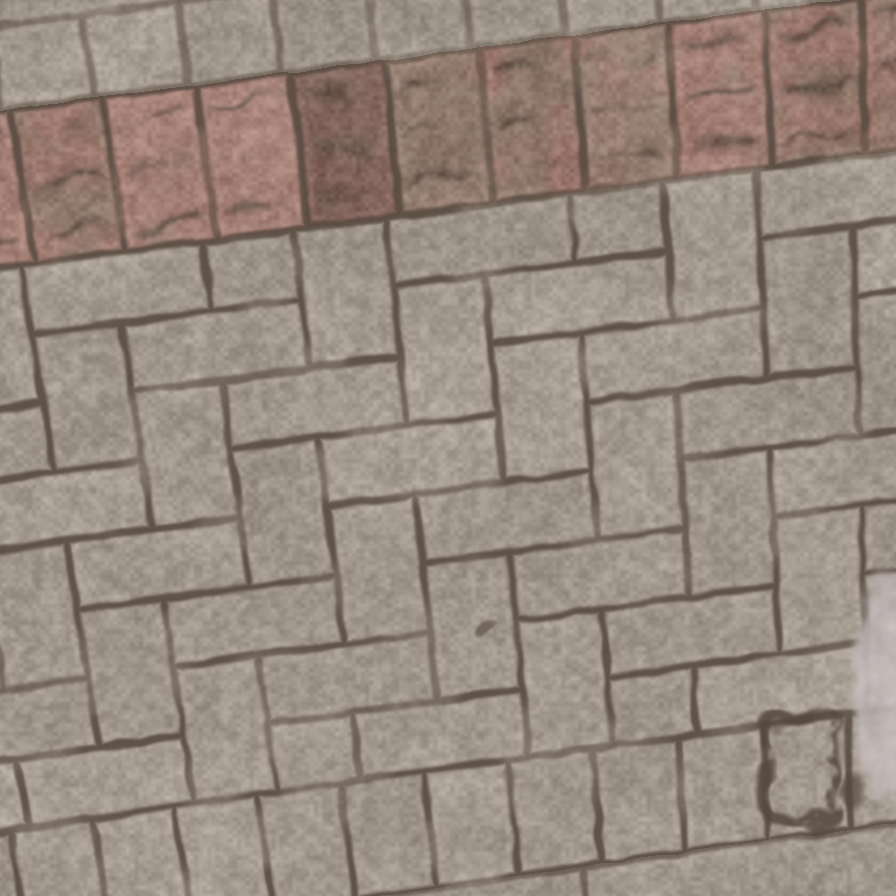
Reproduce this texture procedurally as a WebGL 2 fragment shader.

```glsl
#version 300 es
precision highp float;
// Worn paving seen at a slant: a herringbone field of grey blocks between a red
// soldier course and a grey one. Each point is mapped to a skewed block grid,
// its block is found by formula, and joints are shaded by distance to its edge.
uniform vec2 u_resolution;
out vec4 fragColor;

#define PITCH 0.1          // block width across the canvas
#define ROW 0.0786         // height of one herringbone row
#define FIELD_TOP 0.2995   // where the herringbone begins, from the top
#define FIELD_ROWS 8.0
#define RED_TOP -2.24      // in rows from the field top
#define BORDER_END 9.72
#define JOINT 0.0032       // half width of a joint
#define SOFT 0.0034
#define GRAIN 0.085

const vec3 GREY = vec3(0.632, 0.592, 0.548);
const vec3 PINK = vec3(0.630, 0.485, 0.450);
const vec3 BROWN = vec3(0.570, 0.490, 0.435);
const vec3 DARK_RED = vec3(0.470, 0.350, 0.325);
const vec3 DIRT = vec3(0.350, 0.295, 0.255);
const vec3 PALE = vec3(0.760, 0.725, 0.725);

float hash(vec2 p) { return fract(sin(dot(p, vec2(127.1, 311.7))) * 43758.5453); }

float noise(vec2 p) {
  vec2 i = floor(p), f = fract(p);
  f = f * f * (3.0 - 2.0 * f);
  return mix(mix(hash(i), hash(i + vec2(1, 0)), f.x),
             mix(hash(i + vec2(0, 1)), hash(i + vec2(1, 1)), f.x), f.y);
}

float fbm(vec2 p) {
  return 0.55 * noise(p) + 0.3 * noise(p * 2.1 + 7.3) + 0.15 * noise(p * 4.3 + 3.1);
}

// Slanted view: columns converge and rows rise to the right
vec2 pavingGrid(vec2 p) {
  float t = p.y - 0.521;
  float column = (p.x - 0.06 - 0.165 * t) / (PITCH - 0.0148 * t);
  float v = p.y + p.x * (0.132 + 0.018 * pow(p.y, 4.0));
  return vec2(column, (v - FIELD_TOP) / ROW);
}

// Lower and upper corners of the herringbone block at g
void herringbone(vec2 g, out vec2 lo, out vec2 hi) {
  vec2 cell = floor(g);
  float phase = mod(cell.x - cell.y, 4.0);
  bool flat_ = phase < 1.5;
  lo = flat_ ? cell - vec2(phase, 0) : cell - vec2(0, phase < 2.5 ? 1.0 : 0.0);
  hi = lo + (flat_ ? vec2(2, 1) : vec2(1, 2));
  lo.y = max(lo.y, 0.0);
  hi.y = min(hi.y, FIELD_ROWS);
}

// One straight course of blocks between two row heights
void course(float x, float width, float y0, float y1, out vec2 lo, out vec2 hi) {
  float left = floor(x / width) * width;
  lo = vec2(left, y0);
  hi = vec2(left + width, y1);
}

// Fired red block with three sooty hollows
vec3 redBlock(vec2 f, float id, vec2 p) {
  float dark = 1.0 - step(0.5, abs(id - 3.0));
  vec3 color = mix(BROWN, PINK, smoothstep(0.3, 0.65, 0.5 * hash(vec2(id, 4.0)) + 0.6 * fbm(p * 22.0)));
  color = mix(color, DARK_RED, dark * 0.8);
  float y = f.y * 3.0 + 0.55 * (noise(vec2(f.x * 3.0 + id * 9.0, f.y * 3.0)) - 0.5);
  float band = fract(y) - 0.5;
  float span = smoothstep(0.05, 0.25, f.x) * smoothstep(0.95, 0.75, f.x);
  float soot = exp(-band * band / (0.008 + 0.03 * dark)) * span;
  soot *= smoothstep(0.25, 0.7, noise(vec2(id * 5.7 + f.x * 2.0, floor(y) * 3.3)));
  return mix(color, DIRT, soot * 0.65);
}

void main() {
  vec2 p = gl_FragCoord.xy / u_resolution;
  p.y = 1.0 - p.y;
  vec2 wobble = vec2(noise(p * 45.0), noise(p * 45.0 + 31.0)) - 0.5;
  vec2 g = pavingGrid(p + wobble * 0.004);

  // Choose the course and its block
  vec2 lo, hi;
  float strength = 1.0;
  bool red = g.y >= RED_TOP && g.y < 0.0;
  if (g.y < RED_TOP) {
    bool upper = g.y < -3.45;
    g.x -= 0.07;
    course(g.x, upper ? 2.0 : 1.0, upper ? -6.0 : -3.45, upper ? -3.45 : RED_TOP, lo, hi);
    strength = 0.55;
  } else if (red) {
    g.x -= 0.16;
    course(g.x, 1.0, RED_TOP, 0.0, lo, hi);
  } else if (g.y < FIELD_ROWS) {
    herringbone(g, lo, hi);
  } else if (g.y < BORDER_END) {
    g.x += 0.24;
    course(g.x, 1.0, FIELD_ROWS, BORDER_END, lo, hi);
  } else {
    g.x -= 1.54;
    course(g.x, 4.0, BORDER_END, 13.0, lo, hi);
    strength = 0.7;
  }
  vec2 edge = min(g - lo, hi - g) * vec2(PITCH, ROW);
  float d = min(edge.x, edge.y);

  // Block face: tint, mottling and grain
  vec3 color = red ? redBlock((g - lo) / (hi - lo), lo.x, p) : GREY;
  color += (hash(lo + 2.7) - 0.5) * 0.045 + (fbm(p * 14.0) - 0.5) * 0.07;
  color += (noise(p * 95.0) - 0.5) * GRAIN + (noise(p * 210.0) - 0.5) * GRAIN;

  // Joints: uneven dirt core, soft shade and a pale worn rim
  float soft = max(SOFT, 1.0 / u_resolution.y);
  float wear = strength * (0.55 + 0.45 * smoothstep(0.25, 0.6, noise(p * 17.0 + 5.0)));
  float halfWidth = JOINT * (0.65 + 0.7 * noise(p * 30.0 + 9.0));
  color += 0.025 * smoothstep(0.004, 0.008, d) * smoothstep(0.014, 0.008, d);
  color = mix(color, DIRT, 0.2 * wear * smoothstep(0.011, 0.0, d));
  color = mix(color, DIRT, 0.88 * wear * smoothstep(halfWidth + soft, halfWidth - soft * 0.6, d));

  // Pale spill at the right, ragged dark hollow and a small pit
  vec2 q = p + wobble * 0.018;
  float spill = length((q - vec2(1.0, 0.765)) / vec2(0.055, 0.135));
  color = mix(color, PALE + (fbm(p * 40.0) - 0.5) * 0.16, 0.85 * smoothstep(1.05, 0.8, spill));
  vec2 box = abs(q - vec2(0.89, 0.86)) - vec2(0.028, 0.045);
  float rim = abs(length(max(box, 0.0)) + min(max(box.x, box.y), 0.0) - 0.012);
  float hollow = smoothstep(0.012, 0.003, rim) * smoothstep(0.2, 0.5, fbm(p * 38.0));
  hollow = max(hollow, 0.8 * smoothstep(0.023, 0.008, length(q - vec2(0.955, 0.885))));
  hollow = max(hollow, 0.7 * smoothstep(0.011, 0.004, length(q - vec2(0.542, 0.703))));
  fragColor = vec4(mix(color, DIRT * 0.95, 0.85 * hollow), 1.0);
}
```
